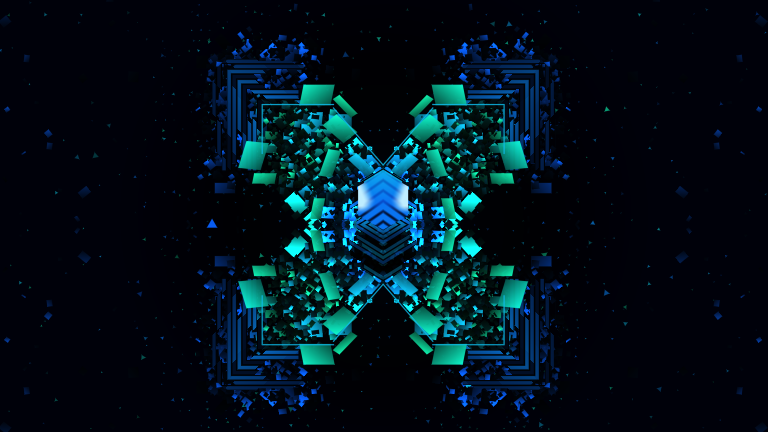
This background is drawn by a Shadertoy shader. Its source:

```glsl
// A mirrored X of shattered blue and teal crystal around a glowing core, with drifting dust.
const vec3 SPACE = vec3(0.0, 0.002, 0.038);
const vec3 NAVY = vec3(0.01, 0.1, 0.27);
const vec3 BLUE = vec3(0.03, 0.36, 0.95);
const vec3 CYAN = vec3(0.05, 0.74, 0.93);
const vec3 TEAL = vec3(0.04, 0.82, 0.78);
const vec3 GREEN = vec3(0.05, 0.84, 0.6);
const vec2 ELBOW = vec2(0.28, 0.278);

float hash(vec2 p) { return fract(sin(dot(p, vec2(127.1, 311.7))) * 43758.5453); }
mat2 tiltFrame(float a) { float c = cos(a), s = sin(a); return mat2(c, -s, s, c); }
float fill(float d, float aa) { return 1.0 - smoothstep(-aa, aa, d); }
float boxDist(vec2 p, vec2 halfSize) {
    vec2 d = abs(p) - halfSize;
    return length(max(d, 0.0)) + min(max(d.x, d.y), 0.0);
}
float segmentDist(vec2 p, vec2 a, vec2 b) {
    vec2 ab = b - a;
    return length(p - a - ab * clamp(dot(p - a, ab) / dot(ab, ab), 0.0, 1.0));
}
float triangleDist(vec2 p, float r) {
    return max(abs(p.x) * 0.866 + p.y * 0.5, -p.y) - r * 0.5;
}
// Dark seams between numbered bands
float seam(float x) { return smoothstep(0.0, 0.3, 0.5 - abs(fract(x) - 0.5)); }

// Envelope of one arm: a chamfered tip and a thick diagonal
float armDist(vec2 q) {
    float tip = boxDist(q - vec2(0.285, 0.265), vec2(0.115, 0.14));
    tip = max(tip, (q.x + q.y - 0.75) * 0.7);
    return min(tip, segmentDist(q, vec2(0.05, 0.06), vec2(0.25, 0.21)) - 0.085);
}

// Blue tips, teal inner arms, cyan near the core
vec3 crystalColor(vec2 q, float r) {
    vec3 c = mix(mix(CYAN, TEAL, step(0.3, r)), GREEN, step(0.7, r));
    c = mix(c, mix(BLUE, CYAN, r * 1.2), smoothstep(0.22, 0.12, length(q)));
    float outer = max(q.x - ELBOW.x, q.y - ELBOW.y);
    return mix(c, mix(NAVY * 1.4, BLUE, r * r), smoothstep(-0.01, 0.03, outer));
}

// One layer of tilted rectangles
vec3 addShards(vec3 col, vec2 q, float scale, float tilt, float seed, float aa) {
    mat2 frame = tiltFrame(tilt);
    vec2 g = frame * q * scale, key = floor(g) + seed, f = fract(g) - 0.5;
    vec2 center = ((floor(g) + 0.5) / scale) * frame;
    vec2 halfSize = mix(vec2(0.1), vec2(0.49), vec2(hash(key), hash(key + 7.3)));
    vec2 shift = (vec2(hash(key + 2.1), hash(key + 4.7)) - 0.5) * (1.0 - 2.0 * halfSize);
    float density = smoothstep(0.05, -0.03, armDist(center));
    float on = step(hash(key + 9.2), density * 0.68);
    float light = 0.07 + 1.05 * smoothstep(0.5, 0.95, hash(key + 5.5));
    light *= 0.85 + 0.8 * f.x + 0.6 * f.y;
    light *= 1.0 + 0.9 * smoothstep(0.24, 0.1, length(center));
    vec3 tone = crystalColor(center, hash(key + 3.9)) * light;
    return mix(col, tone, on * fill(boxDist(f - shift, halfSize) / scale, aa));
}

// Nested strips wrapping the elbow
vec3 addStrips(vec3 col, vec2 q, float aa) {
    vec2 e = q - ELBOW;
    float depth = max(e.x, e.y), along = e.x - e.y, band = floor(depth * 85.0);
    float part = floor(along * 13.0 + hash(vec2(band, 3.0)) * 3.0);
    float r = hash(vec2(band, part));
    float near = exp(-depth * 16.0 - abs(along) * 5.0);
    vec3 tone = mix(NAVY * (0.3 + r), mix(BLUE, CYAN, r * 0.7), near * step(0.25, r));
    tone = mix(tone, CYAN, step(0.8, r) * smoothstep(0.08, 0.1, depth));
    float bound = max(-depth, armDist(q) + 0.03 * hash(vec2(part, 5.0)));
    float on = step(0.4, hash(vec2(part, band + 20.0)));
    return mix(col, tone * seam(depth * 85.0), fill(bound, aa) * on);
}

// Large facets: centre and half size, then tilt and greenness
vec3 addFacets(vec3 col, vec2 q, float aa) {
    const vec4 place[8] = vec4[8](
        vec4(0.153, 0.3, 0.036, 0.024), vec4(0.1, 0.222, 0.032, 0.02),
        vec4(0.088, 0.274, 0.03, 0.009), vec4(0.3, 0.16, 0.026, 0.032),
        vec4(0.275, 0.107, 0.026, 0.012), vec4(0.123, 0.142, 0.015, 0.032),
        vec4(0.152, 0.037, 0.013, 0.024), vec4(0.05, 0.138, 0.03, 0.012));
    const vec2 style[8] = vec2[8](vec2(0.0, 0.6), vec2(0.7, 0.6), vec2(0.8, 1.0),
        vec2(0.1, 0.3), vec2(0.0, 0.9), vec2(0.15, 0.6), vec2(0.0, 0.8), vec2(0.75, 0.0));
    for (int i = 0; i < 8; i++) {
        vec2 f = tiltFrame(style[i].x) * (q - place[i].xy);
        f.x += f.y * 0.2;
        vec3 tone = mix(mix(CYAN, TEAL, step(0.1, style[i].y)), GREEN, style[i].y);
        tone *= 0.8 + 0.35 * dot(f / place[i].zw, vec2(0.7, 0.5));
        col = mix(col, tone, 0.95 * fill(boxDist(f, place[i].zw), aa));
    }
    return col;
}

// Ragged roof bands and the hexagonal heart
vec3 addCore(vec3 col, vec2 p, vec2 q, float aa) {
    float roof = q.y + 0.62 * q.x, band = floor(roof * 85.0);
    vec3 tone = mix(BLUE, CYAN, hash(vec2(band, 1.0))) * step(0.35, hash(vec2(band, 8.0)));
    tone = tone * mix(0.35, 1.0, smoothstep(-0.05, 0.0, p.y)) * seam(roof * 85.0);
    float side = q.x - 0.04 - 0.07 * hash(vec2(band, 4.0));
    col = mix(col, tone, 0.9 * fill(max(roof - 0.132, side), aa));
    vec2 c = vec2(q.x, p.y - 0.035);
    float hex = max(c.x, c.x * 0.5 + abs(c.y) * 0.866) - 0.058;
    float pleat = seam((c.y + 0.7 * c.x) * 42.0);
    vec3 heart = mix(BLUE, CYAN, 0.25 * pleat + 8.0 * max(c.y, 0.0));
    heart *= mix(0.2 + 0.8 * pleat, 0.85 + 0.15 * pleat, smoothstep(-0.035, 0.0, c.y));
    float pale = smoothstep(0.015, 0.045, c.x - 0.4 * abs(c.y)) * smoothstep(-0.03, -0.01, c.y);
    heart = mix(heart, vec3(0.75, 0.93, 1.0), pale);
    return mix(col, heart, fill(hex, aa));
}

// Scattered triangles, thick around the arms
vec3 addDust(vec3 col, vec2 p, float scale, float outside, float aa) {
    vec2 g = p * scale, cell = floor(g);
    vec2 f = tiltFrame(6.28 * hash(cell + 8.8)) * (fract(g) - 0.3 - 0.4 * hash(cell + 1.7));
    float on = step(hash(cell + 0.4), 0.04 + 0.6 * exp(-13.0 * max(outside, 0.0)));
    float size = mix(0.06, 0.22, pow(hash(cell + 3.3), 3.0));
    vec3 tone = mix(BLUE, GREEN, hash(cell + 2.9)) * mix(0.15, 0.75, hash(cell + 5.2));
    return mix(col, tone, on * fill(triangleDist(f, size) / scale, aa));
}

void mainImage(out vec4 fragColor, in vec2 fragCoord) {
    float aa = 0.7 / iResolution.y;
    vec2 p = (fragCoord - 0.5 * iResolution.xy) / iResolution.y, q = abs(p + vec2(0.002, 0.02));
    vec3 col = SPACE * mix(0.2, 1.0, smoothstep(0.3, 0.65, length(p)));
    col += BLUE * 0.08 * exp(-length(q) * 9.0);
    for (float k = 0.0; k < 2.0; k++) col = addDust(col, p + 3.0 * k, 26.0 + 22.0 * k, armDist(q), aa);
    col = mix(col, BLUE, fill(triangleDist(p - vec2(-0.398, -0.02), 0.014), aa));
    col = mix(col, CYAN, fill(triangleDist(vec2(0.195, -0.392) - p, 0.012), aa));
    for (float k = 0.0; k < 6.0; k++)
        col = addShards(col, q, 15.0 * pow(1.36, k), mod(k * 0.83, 1.6), k * 13.0, aa);
    col = addFacets(addStrips(col, q, aa), q, aa);
    // Thin bright frame
    float frame = min(segmentDist(q, ELBOW, vec2(0.115, 0.278)), segmentDist(q, ELBOW, vec2(0.28, 0.165)));
    frame = min(frame, segmentDist(q, vec2(0.115, 0.27), vec2(0.0, 0.138)));
    col = mix(col, CYAN, 0.85 * fill(frame - 0.0014, aa));
    fragColor = vec4(addCore(col, p, q, aa), 1.0);
}
```
